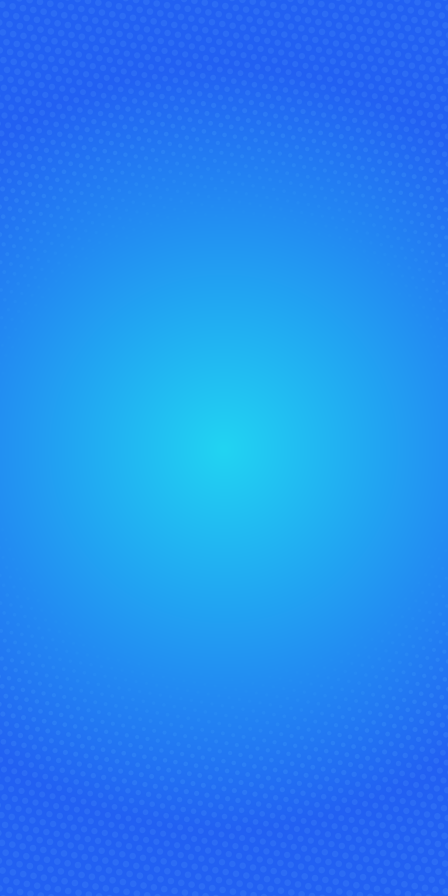
This background is drawn by a WebGL 1 fragment shader. Its source:

```glsl
precision highp float;
// Cyan radial glow on royal blue, with a faint halftone that grows outward.

uniform vec2 u_resolution;

#define GLOW_CENTER vec2(0.0, -0.001)
#define GLOW_RADIUS 0.425
#define CORE_COLOR vec3(0.13, 0.83, 0.95)
#define EDGE_COLOR vec3(0.133, 0.378, 0.948)
#define DOT_LIGHT vec3(0.038, 0.046, 0.01)
#define DOT_PITCH 0.0117
#define DOT_TILT 0.17
#define DOT_RADIUS 0.31
#define DOT_START 0.23
#define DOT_FULL 0.50

// Distance to the nearest dot center in a hexagonal grid, in dot pitches
float hexDistance(vec2 cell) {
    vec2 period = vec2(1.0, 1.73205);
    vec2 straight = (fract(cell / period) - 0.5) * period;
    vec2 shifted = (fract(cell / period + 0.5) - 0.5) * period;
    return min(length(straight), length(shifted));
}

// Halftone coverage, with dot size set by the growth value
float halftone(vec2 p, float growth, float pixel) {
    float c = cos(DOT_TILT);
    float s = sin(DOT_TILT);
    vec2 turned = vec2(c * p.x - s * p.y, s * p.x + c * p.y);
    float d = hexDistance(turned / DOT_PITCH);
    float radius = DOT_RADIUS * mix(0.45, 1.0, growth);
    float soft = 0.7 * pixel / DOT_PITCH;
    return 1.0 - smoothstep(radius - soft, radius + soft, d);
}

void main() {
    // Canvas coordinates: center at zero, height equal to one
    vec2 p = (gl_FragCoord.xy - 0.5 * u_resolution) / u_resolution.y;
    float r = length(p - GLOW_CENTER);

    // Radial glow
    float falloff = clamp(r / GLOW_RADIUS, 0.0, 1.0);
    vec3 color = mix(CORE_COLOR, EDGE_COLOR, falloff);

    // Halftone dots, clear in the middle and largest in the corners
    float growth = smoothstep(DOT_START, DOT_FULL, r);
    float dots = halftone(p, growth, 1.0 / u_resolution.y);
    float fade = smoothstep(DOT_START, DOT_START + 0.15, r);
    color += DOT_LIGHT * dots * fade;

    gl_FragColor = vec4(color, 1.0);
}
```
